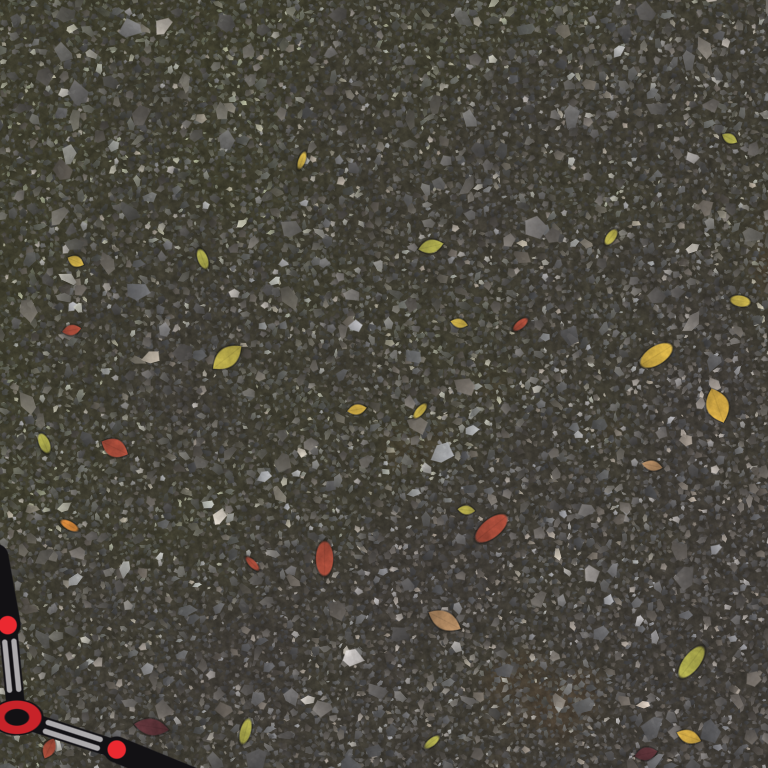
Give the GLSL for this texture, as a Shadertoy shader.

```glsl
// Damp gravel path: dark earth packed with angular grit and pebbles, strewn
// with small autumn leaves, and a jointed black stand in the lower left corner.
// Stones and leaves are jittered cell features, toned by layered sines.

const vec3 EARTH = vec3(0.240, 0.226, 0.203);
const vec3 BROWN = vec3(0.325, 0.255, 0.215);
const vec3 COOL_TINT = vec3(0.97, 0.98, 1.02);
const vec3 WARM_TINT = vec3(1.06, 0.99, 0.92);
const vec3 MOSS_TINT = vec3(0.99, 1.03, 0.85);
const vec3 CASING = vec3(0.07, 0.065, 0.08);
const vec3 ROD = vec3(0.68, 0.67, 0.68);
const vec3 JOINT_RED = vec3(0.92, 0.16, 0.19);
const float SOFTNESS = 0.0012;    // edge blur, in canvas heights
const float LEAF_CELLS = 8.0;
const float LEAF_DENSITY = 0.62;
const float TAU = 6.2831853;

float edge;                       // blur width, at least one pixel

vec3 hash3(vec2 p) {
    vec3 q = fract(p.xyx * vec3(0.1031, 0.1030, 0.0973));
    q += dot(q, q.yxz + 33.33);
    return fract((q.xxy + q.yzz) * q.zyx);
}

mat2 rotation(float a) {
    return mat2(cos(a), -sin(a), sin(a), cos(a));
}

float cover(float d) {
    return 1.0 - smoothstep(-edge, edge, d);
}

// Smooth irregular field, about -1 to 1
float layeredSines(vec2 p) {
    float sum = 0.0, gain = 0.5;
    for (int i = 0; i < 4; i++) {
        p = rotation(1.1) * p * 1.7 + 2.3;
        sum += gain * sin(p.x + 1.4 * sin(p.y)) * cos(p.y * 0.8 + sin(p.x));
        gain *= 0.65;
    }
    return sum;
}

// Convex stone with five randomly set sides
float stoneDistance(vec2 p, float radius, vec3 rnd) {
    float d = -1.0;
    for (int i = 0; i < 5; i++) {
        float k = float(i);
        float side = fract(rnd.x * 7.13 * (k + 1.0) + rnd.y * 3.7);
        float a = TAU * (k + 0.5 * side) / 5.0;
        d = max(d, dot(p, vec2(cos(a), sin(a))) - radius * (0.65 + 0.5 * side));
    }
    return d;
}

void addStones(inout vec3 col, vec2 uv, float cells, float density,
               float size, float light, float moss) {
    vec2 p = uv * cells + cells * 0.37;
    vec2 home = floor(p);
    for (int j = 0; j < 9; j++) {
        vec2 id = home + vec2(j % 3 - 1, j / 3 - 1);
        vec3 place = hash3(id + cells), look = hash3(id + cells * 3.0 + 19.7);
        if (place.z > density) continue;
        vec2 q = rotation(TAU * look.x) * (p - id - 0.5 - 0.7 * (place.xy - 0.5));
        q.y *= 1.0 + 0.8 * look.y;
        float radius = size * mix(0.6, 1.15, place.z / density);
        float d = stoneDistance(q, radius, look.yxz) / cells;
        float tone = mix(0.265, 0.49, pow(look.z, 1.5)) * light;
        tone += 0.24 * light * smoothstep(0.86, 1.0, look.z);
        vec3 tint = mix(COOL_TINT, WARM_TINT, look.x);
        tint = mix(tint, MOSS_TINT, moss * look.y);
        float facet = 1.0 + 0.12 * q.x / radius;
        col = mix(col, tone * tint * facet, 0.9 * cover(d));
    }
}

// Autumn colours from yellow-green through orange to red and maroon
vec3 leafColour(float h) {
    vec3 c = mix(vec3(0.67, 0.66, 0.30), vec3(0.82, 0.68, 0.28), smoothstep(0.1, 0.3, h));
    c = mix(c, vec3(0.82, 0.52, 0.23), smoothstep(0.4, 0.5, h));
    c = mix(c, vec3(0.68, 0.53, 0.38), smoothstep(0.58, 0.65, h));
    c = mix(c, vec3(0.66, 0.30, 0.23), smoothstep(0.72, 0.78, h));
    return mix(c, vec3(0.36, 0.20, 0.22), smoothstep(0.92, 0.97, h));
}

void addLeaves(inout vec3 col, vec2 uv, float grain) {
    vec2 p = uv * LEAF_CELLS;
    for (int j = 0; j < 9; j++) {
        vec2 id = floor(p) + vec2(j % 3 - 1, j / 3 - 1);
        vec3 place = hash3(id + 71.0), look = hash3(id + 143.0);
        float bare = smoothstep(0.72, 0.95, (id.y + 0.5) / LEAF_CELLS);
        if (place.z > LEAF_DENSITY * (1.0 - bare)) continue;
        vec2 q = (p - id - 0.1 - 0.8 * place.xy) / LEAF_CELLS;
        q = rotation(TAU * look.x) * q;
        float len = mix(0.011, 0.025, look.y * look.y);
        float x = q.x / len, halfWidth = len * mix(0.4, 0.62, look.z);
        float lens = 0.8 * (abs(q.y) - halfWidth * (1.0 - x * x));
        float oval = (length(vec2(x, q.y / halfWidth)) - 1.0) * halfWidth;
        float d = mix(lens, oval, step(0.5, fract(look.x * 9.0)));
        col *= 1.0 - 0.35 * cover(d - 0.0015);
        vec3 leaf = leafColour(fract(look.z * 5.0 + place.x));
        leaf *= 0.96 + 0.10 * x + 0.10 * grain - 0.08 * cover(abs(q.y) - 0.0006);
        col = mix(col, leaf, cover(d));
    }
}

float segment(vec2 p, vec2 a, vec2 b) {
    vec2 ab = b - a;
    return length(p - a - ab * clamp(dot(p - a, ab) / dot(ab, ab), 0.0, 1.0));
}

void addArm(inout vec3 col, vec2 uv, vec2 hub, vec2 joint, vec2 tip) {
    vec2 along = normalize(joint - hub), across = vec2(-along.y, along.x) * 0.006;
    col = mix(col, CASING, cover(segment(uv, hub, joint) - 0.012));
    col = mix(col, CASING, cover(segment(uv, joint, tip) - 0.017));
    vec2 a = mix(hub, joint, 0.3), b = mix(hub, joint, 0.82);
    float rods = min(segment(uv, a + across, b + across), segment(uv, a - across, b - across));
    col = mix(col, ROD, cover(rods - 0.0035));
    col = mix(col, JOINT_RED, cover(length(uv - joint) - 0.012));
}

void mainImage(out vec4 fragColor, in vec2 fragCoord) {
    vec2 uv = fragCoord / iResolution.y;
    edge = max(SOFTNESS, 0.7 / iResolution.y);

    // Earth with mossy and brown patches
    float patches = layeredSines(uv * 5.0);
    float grain = layeredSines(uv * 110.0);
    float moss = clamp(0.45 + 0.7 * (uv.y - uv.x) + 0.5 * patches, 0.0, 1.0);
    vec3 col = mix(EARTH, BROWN, 0.6 * smoothstep(0.2, 0.7, patches - 0.5 * moss));
    col *= mix(vec3(1.0), MOSS_TINT, moss) * (1.0 + 0.14 * grain);

    // Grit first, larger stones on top
    float light = 1.0 + 0.08 * patches;
    addStones(col, uv, 130.0, 0.75, 0.42, 0.92 * light, moss);
    addStones(col, uv, 84.0, 0.60, 0.40, 0.95 * light, moss);
    addStones(col, uv, 47.0, 0.42, 0.34, 1.05 * light, 0.7 * moss);
    addStones(col, uv, 25.0, 0.26, 0.30, 1.12 * light, 0.4 * moss);
    col *= 1.0 + 0.06 * grain;
    addLeaves(col, uv, grain);

    // Jointed stand with a red ring for its hub
    vec2 hub = vec2(0.022, 0.066);
    addArm(col, uv, hub, vec2(0.010, 0.186), vec2(-0.006, 0.275));
    addArm(col, uv, hub, vec2(0.152, 0.024), vec2(0.250, -0.016));
    float ring = length((uv - hub) * vec2(0.75, 1.1));
    col = mix(col, CASING, cover(ring - 0.026));
    col = mix(col, JOINT_RED * 0.85, cover(abs(ring - 0.018) - 0.006));

    fragColor = vec4(col, 1.0);
}
```
